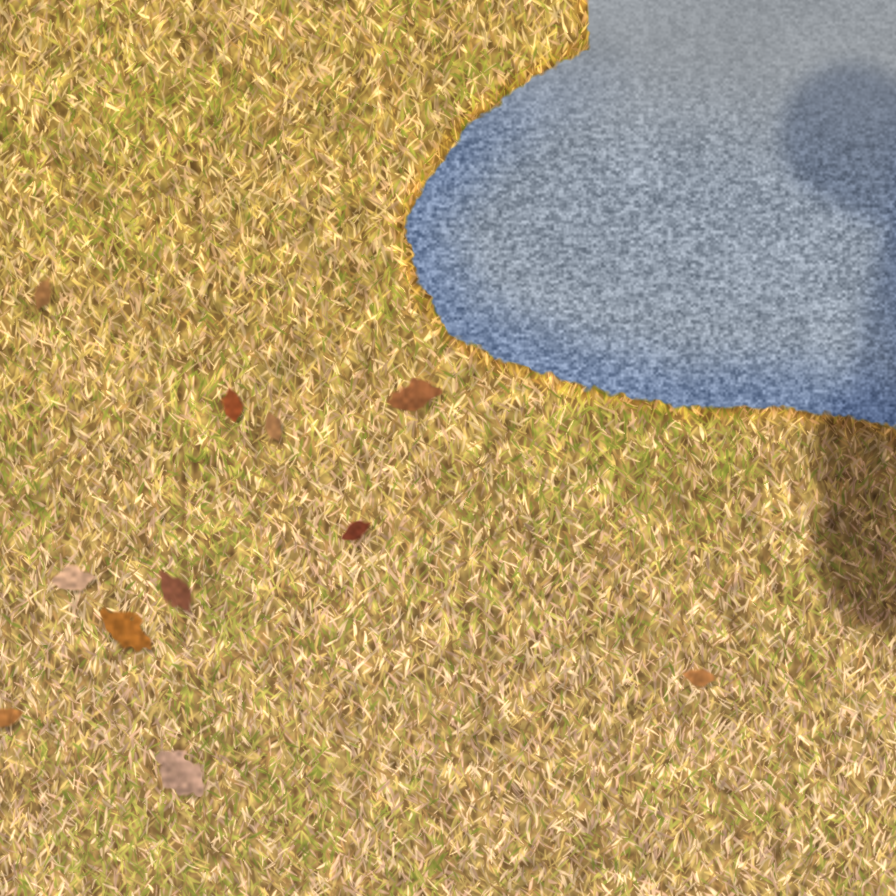
This texture is drawn by a WebGL 2 fragment shader. Its source:

```glsl
#version 300 es
precision highp float;
// Dry autumn lawn around the rounded end of a blue-grey gravel path.
// Grass is layered grids of soft tapered blades; the path is a polygon
// distance with a ragged rim; leaves and a soft cast shadow lie on top.
uniform vec2 u_resolution;
out vec4 outColor;

const vec3 STRAW = vec3(0.85, 0.75, 0.53);
const vec3 OLIVE = vec3(0.71, 0.62, 0.33);
const vec3 TAN   = vec3(0.74, 0.61, 0.45);
const vec3 BROWN = vec3(0.58, 0.46, 0.25);
const vec3 EARTH = vec3(0.43, 0.33, 0.18);
const vec3 GREEN = vec3(0.53, 0.58, 0.21);

const int PATH_N = 14;
const vec2 PATH[PATH_N] = vec2[](
  vec2(0.661, 1.06), vec2(0.655, 0.945), vec2(0.586, 0.909), vec2(0.521, 0.857),
  vec2(0.475, 0.798), vec2(0.452, 0.746), vec2(0.469, 0.687), vec2(0.501, 0.629),
  vec2(0.560, 0.599), vec2(0.651, 0.568), vec2(0.755, 0.547), vec2(0.885, 0.544),
  vec2(1.06, 0.515), vec2(1.06, 1.06));

// Leaves: centre, half length, angle; then colour
const int LEAF_N = 11;
const vec4 LEAF[LEAF_N] = vec4[](
  vec4(0.463, 0.559, 0.031, 0.25), vec4(0.259, 0.549, 0.019, 1.75),
  vec4(0.398, 0.408, 0.018, 0.50), vec4(0.081, 0.354, 0.025, 0.10),
  vec4(0.195, 0.340, 0.027, 2.20), vec4(0.139, 0.297, 0.035, -0.65),
  vec4(0.200, 0.138, 0.038, -0.85), vec4(0.004, 0.198, 0.021, 0.30),
  vec4(0.781, 0.244, 0.018, -0.20), vec4(0.048, 0.672, 0.018, 1.20),
  vec4(0.306, 0.523, 0.017, 1.90));
const vec3 LEAF_COLOR[LEAF_N] = vec3[](
  vec3(0.62, 0.38, 0.23), vec3(0.62, 0.31, 0.17), vec3(0.47, 0.22, 0.15),
  vec3(0.85, 0.67, 0.54), vec3(0.55, 0.33, 0.24), vec3(0.68, 0.42, 0.17),
  vec3(0.76, 0.60, 0.51), vec3(0.72, 0.47, 0.25), vec3(0.74, 0.49, 0.28),
  vec3(0.65, 0.45, 0.27), vec3(0.71, 0.50, 0.32));

vec4 hash4(vec2 p) {
  vec4 q = fract(p.xyxy * vec4(0.1031, 0.1030, 0.0973, 0.1099));
  q += dot(q, q.wzxy + 33.33);
  return fract((q.xxyz + q.yzzw) * q.zywx);
}

float noise(vec2 p) {
  vec2 i = floor(p), f = fract(p);
  f = f * f * (3.0 - 2.0 * f);
  return mix(mix(hash4(i).x, hash4(i + vec2(1, 0)).x, f.x),
             mix(hash4(i + vec2(0, 1)).x, hash4(i + vec2(1, 1)).x, f.x), f.y);
}

mat2 rotation(float a) { return mat2(cos(a), -sin(a), sin(a), cos(a)); }

float capsule(vec2 p, vec2 a, vec2 b, float r) {
  vec2 ab = b - a;
  return length(p - a - ab * clamp(dot(p - a, ab) / dot(ab, ab), 0.0, 1.0)) - r;
}

// Signed distance to the path outline, negative inside
float pathDistance(vec2 p) {
  float d = 1e3, side = 1.0;
  for (int i = 0, j = PATH_N - 1; i < PATH_N; j = i++) {
    vec2 a = PATH[i], b = PATH[j];
    d = min(d, capsule(p, a, b, 0.0));
    if ((a.y > p.y) != (b.y > p.y) &&
        p.x < (b.x - a.x) * (p.y - a.y) / (b.y - a.y) + a.x) side = -side;
  }
  return d * side;
}

vec3 bladeColor(float pick, float tone, float lush) {
  vec3 c = pick < 0.30 ? OLIVE : pick < 0.54 ? TAN : pick < 0.82 ? STRAW : BROWN;
  if (fract(pick * 17.0) < lush) c = mix(GREEN, OLIVE, tone * 0.6);
  return c * (0.86 + 0.36 * tone);
}

// One layer of blades, one per cell, painted over the colour below
vec3 bladeLayer(vec3 under, vec2 p, float cells, float seed, float lush, float px) {
  vec2 g = p * cells + seed * vec2(0.37, 0.61), id = floor(g);
  float soft = max(px, 0.0015) * cells;
  for (int k = 0; k < 9; k++) {
    vec2 cell = id + vec2(k % 3 - 1, k / 3 - 1);
    vec4 h = hash4(cell + seed * 19.7 + 50.0), t = hash4(cell + seed * 7.3 + 211.0);
    vec2 q = rotation(1.65 + (h.z - 0.5) * 2.3) * (g - cell - 0.2 - 0.6 * h.xy);
    float halfLength = mix(0.45, 0.78, h.w);
    float along = q.x / halfLength;
    q.y += 0.16 * (t.z - 0.5) * along * along;
    float width = mix(0.04, 0.12, t.w) * (1.0 - along * along);
    float cover = smoothstep(soft, -soft, abs(q.y) - width) * smoothstep(1.0, 0.8, abs(along));
    under = mix(under, bladeColor(t.x, t.y, lush), cover * 0.9);
  }
  return under;
}

vec3 grass(vec2 p, float px) {
  float patches = noise(p * 9.0 + 4.0) * 0.6 + noise(p * 23.0) * 0.4;
  float lush = smoothstep(0.35, 0.85, patches) * 0.42 + 0.10;
  vec3 c = mix(EARTH, OLIVE, noise(p * vec2(170.0, 110.0)));
  for (int i = 0; i < 8; i++)
    c = bladeLayer(c, p, 48.0 + 3.0 * float(i), float(i) + 1.0, lush, px);
  // Dark gaps and pale flecks between the blades
  float gaps = noise(p * vec2(125.0, 90.0) + 31.0) * 0.6 + noise(p * 215.0) * 0.4;
  c *= 0.80 + 0.48 * gaps;
  // Golden in the upper lawn, paler and pinker lower down
  c *= mix(vec3(1.05, 1.01, 1.10), vec3(1.05, 1.01, 0.94), smoothstep(0.2, 0.85, p.y));
  return c * (0.94 + 0.18 * noise(p * 38.0 + 9.0));
}

vec3 gravel(vec2 p, float d) {
  vec3 c = mix(vec3(0.46, 0.53, 0.65), vec3(0.57, 0.61, 0.66), smoothstep(0.0, 0.09, -d));
  float haze = smoothstep(0.78, 0.97, p.y + 0.12 * (p.x - 0.7));
  c = mix(c, vec3(0.59, 0.61, 0.63), haze);
  float grain = noise(p * vec2(190.0, 270.0)) * 0.6 + noise(p * 360.0 + 7.0) * 0.4 - 0.5;
  return c + grain * mix(0.38, 0.13, haze) + 0.05 * (noise(p * 17.0) - 0.5);
}

// Ragged pointed oval with a faint contact shadow
vec3 addLeaf(vec3 under, vec2 p, vec4 leaf, vec3 tint, float px) {
  vec2 q = rotation(leaf.w) * (p - leaf.xy) / leaf.z;
  vec2 s = rotation(leaf.w) * (p - leaf.xy - vec2(0.004, -0.004)) / leaf.z;
  float wobble = 0.28 * (noise(p * 130.0) - 0.5);
  float d = abs(q.y) - 0.50 * (1.0 - q.x * q.x) + wobble;
  float shade = abs(s.y) - 0.50 * (1.0 - s.x * s.x);
  under *= 1.0 - 0.28 * smoothstep(0.15, -0.15, shade);
  tint *= 0.84 + 0.32 * noise(p * 170.0) + 0.16 * q.y;
  float soft = max(1.5 * px, 0.003);
  return mix(under, tint, 0.94 * smoothstep(soft, -soft, d * leaf.z));
}

void main() {
  vec2 p = gl_FragCoord.xy / u_resolution;
  float px = 1.0 / min(u_resolution.x, u_resolution.y);

  // Lawn, with a golden fringe where it meets the path
  float d = pathDistance(p) + 0.006 * (noise(p * 75.0) - 0.5) + 0.004 * (noise(p * 190.0) - 0.5);
  vec3 c = grass(p, px);
  c = mix(c, c * vec3(1.02, 0.95, 0.78), smoothstep(0.024, 0.004, d));
  c *= 1.0 - 0.12 * smoothstep(0.007, 0.0, d);
  for (int i = 0; i < LEAF_N; i++) c = addLeaf(c, p, LEAF[i], LEAF_COLOR[i], px);

  // Gravel path
  float rim = max(1.2 * px, 0.0025);
  c = mix(c, gravel(p, d), smoothstep(rim, -rim, d));

  // Cast shadow along the right side
  float head = capsule(p, vec2(0.950, 0.850), vec2(1.02, 0.810), 0.080);
  float body = capsule(p, vec2(1.060, 0.740), vec2(1.01, 0.500), 0.078);
  float foot = capsule(p, vec2(0.985, 0.500), vec2(0.99, 0.370), 0.078);
  float shadow = smoothstep(0.018, -0.022, min(head, min(body, foot)));
  vec3 shadowTint = mix(vec3(0.76, 0.79, 0.85), vec3(0.60, 0.57, 0.58), smoothstep(-0.004, 0.004, d));
  outColor = vec4(clamp(c * mix(vec3(1.0), shadowTint, shadow), 0.0, 1.0), 1.0);
}
```
